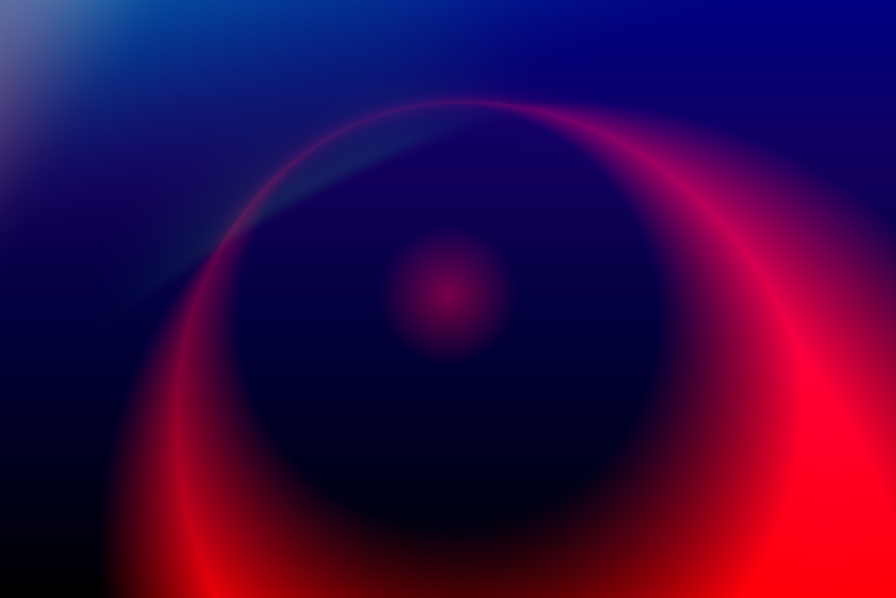
This background is drawn by a WebGL 2 fragment shader. Its source:

```glsl
#version 300 es
precision highp float;
// Abstract glow: a red crescent ring around a dark disc on a blue night gradient.
// The ring is a ridge whose light fades from a tilted ellipse to an inner circle
// and to a wider outer ellipse; a teal beam and a small soft orb are added on top.

#define DISC_CENTER vec2(0.0, -0.03)
#define DISC_RADIUS 0.35
#define CREST_CENTER vec2(0.09, -0.27)
#define CREST_SHAPE vec3(3.41, 2.81, 0.68)
#define OUTER_CENTER vec2(0.25, -0.485)
#define OUTER_SHAPE vec3(1.44, 1.50, 0.25)
#define ORB_CENTER vec2(0.0, 0.006)
#define ORB_RADIUS 0.118
#define SKY_BLUE 0.51
#define LINE_WIDTH 0.012

uniform vec2 u_resolution;
out vec4 fragColor;

// Approximate depth inside a tilted ellipse; shape holds xx, yy and xy factors.
float ellipseDepth(vec2 p, vec3 shape, float size) {
    float q = dot(shape, vec3(p * p, p.x * p.y));
    return (1.0 - sqrt(max(q, 0.0))) * size;
}

// Ridge profile: one on the crest, zero on the disc and on the outer edge.
float ringLight(vec2 p) {
    float fromDisc = max(length(p - DISC_CENTER) - DISC_RADIUS, 0.0);
    float crest = ellipseDepth(p - CREST_CENTER, CREST_SHAPE, 0.57);
    float outer = max(ellipseDepth(p - OUTER_CENTER, OUTER_SHAPE, 0.83), 0.0);
    float room = crest > 0.0 ? fromDisc : outer;
    float ridge = room / (room + abs(crest) + 0.002);
    float thinLine = 0.65 * exp(-abs(crest) / LINE_WIDTH);
    float strength = clamp(0.62 - p.y + 0.5 * p.x, 0.0, 1.5);
    return max(ridge, thinLine) * strength;
}

// Vertical blue gradient with a faint violet belt.
vec3 sky(vec2 p) {
    float height = p.y + 0.5;
    float belt = exp(-pow((p.y - 0.22) / 0.17, 2.0));
    return vec3(0.07 * belt, 0.0, SKY_BLUE * height);
}

// Corner glow and the curved veil with a crisp lower edge.
vec3 tealBeam(vec2 p) {
    vec2 corner = vec2(p.x + 0.75, 0.5 - p.y);
    float slant = corner.x / 0.82 + corner.y / 0.27;
    float glow = 0.46 * (1.0 - smoothstep(-0.5, 1.65, slant));
    glow *= mix(0.75, 1.0, smoothstep(0.0, 0.2, corner.x));
    float pale = 1.0 - smoothstep(0.0, 1.25, corner.x / 0.24 + corner.y / 0.38);

    float run = max(0.13 - p.x, 0.0);
    float above = p.y - (0.309 - 0.24 * run - 0.39 * run * run);
    float veil = smoothstep(-0.012, 0.022, above) * exp(-max(above, 0.0) / 0.16);
    veil *= smoothstep(-0.62, -0.3, p.x) * (1.0 - smoothstep(-0.15, 0.16, p.x));

    return glow * vec3(0.05, 0.9, 0.35)
         + pale * vec3(0.34, 0.16, 0.02)
         + veil * vec3(0.01, 0.13, 0.02);
}

void main() {
    vec2 p = (gl_FragCoord.xy - 0.5 * u_resolution) / u_resolution.y;

    vec3 color = sky(p) + tealBeam(p);
    float ring = ringLight(p);
    color += ring * vec3(1.0, 0.0, 0.03);

    // Soft orb in the middle of the disc.
    float orb = max(1.0 - length(p - ORB_CENTER) / ORB_RADIUS, 0.0);
    color += orb * vec3(0.46, 0.0, 0.02);

    fragColor = vec4(clamp(color, 0.0, 1.0), 1.0);
}
```
